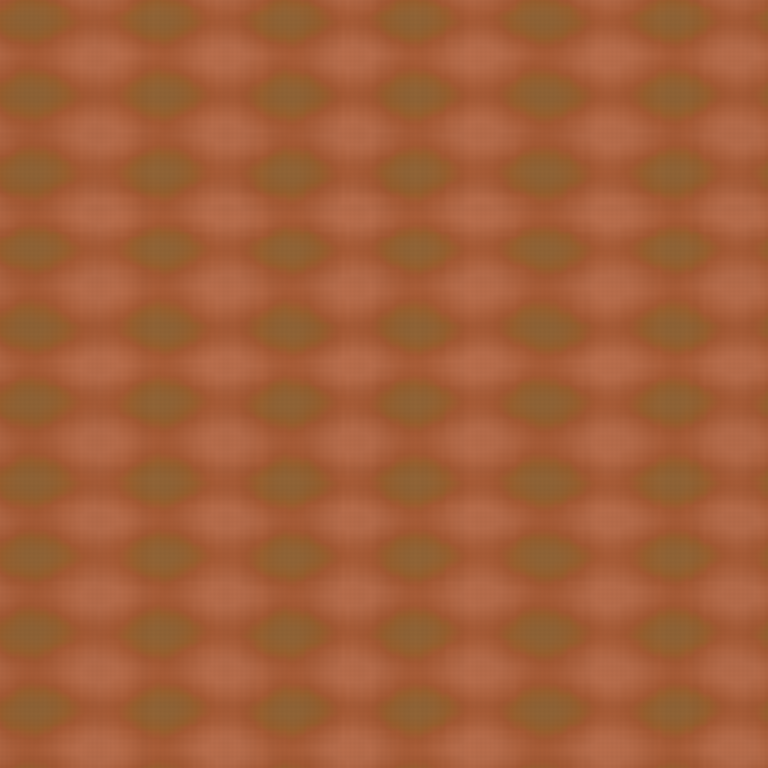
This pattern is drawn by a WebGL 1 fragment shader. Its source:

```glsl
precision highp float;

uniform vec2 u_resolution;

const float TAU = 6.2831853;

float hash(float n) {
  return fract(sin(n * 12.9898) * 43758.5453);
}

// Value noise along a line, wrapping after the given number of cells
float wrapNoise(float t, float cells, float seed) {
  float x = t * cells;
  float i = floor(x);
  float a = hash(mod(i, cells) + seed);
  float b = hash(mod(i + 1.0, cells) + seed);
  return mix(a, b, smoothstep(0.0, 1.0, x - i)) - 0.5;
}

// Dye colours from the pale spots (-1) to the mossy spots (+1)
vec3 dye(float level) {
  vec3 color = mix(vec3(0.703, 0.417, 0.288), vec3(0.632, 0.342, 0.198), clamp((level + 0.8) / 0.95, 0.0, 1.0));
  color = mix(color, vec3(0.588, 0.365, 0.175), smoothstep(0.08, 0.55, level));
  return mix(color, vec3(0.555, 0.382, 0.208), clamp((level - 0.45) / 0.5, 0.0, 1.0));
}

void main() {
  vec2 uv = gl_FragCoord.xy / u_resolution;

  // Threads slip a little along their length, alone and in bundles
  vec2 slip = vec2(
    0.035 * wrapNoise(uv.y, 170.0, 11.0) + 0.03 * wrapNoise(uv.y, 20.0, 37.0),
    0.035 * wrapNoise(uv.x, 170.0, 53.0) + 0.02 * wrapNoise(uv.x, 12.0, 71.0));
  vec2 drift = vec2(0.04 * wrapNoise(uv.x, 9.0, 5.0), 0.07 * wrapNoise(uv.y, 14.0, 91.0));

  // Six by ten soft spots
  vec2 wave = cos(TAU * (uv * vec2(6.0, 10.0) - vec2(0.26, 0.74) + slip + drift));
  vec3 color = dye(0.5 * (wave.x + wave.y));

  // Fine woven ribs and uneven thread tone
  vec2 rib = cos(TAU * 170.0 * uv);
  float tone = 0.007 * (rib.x + rib.y);
  tone += 0.022 * (wrapNoise(uv.x, 85.0, 23.0) + wrapNoise(uv.y, 85.0, 67.0));
  gl_FragColor = vec4(color * (1.0 + tone), 1.0);
}
```
